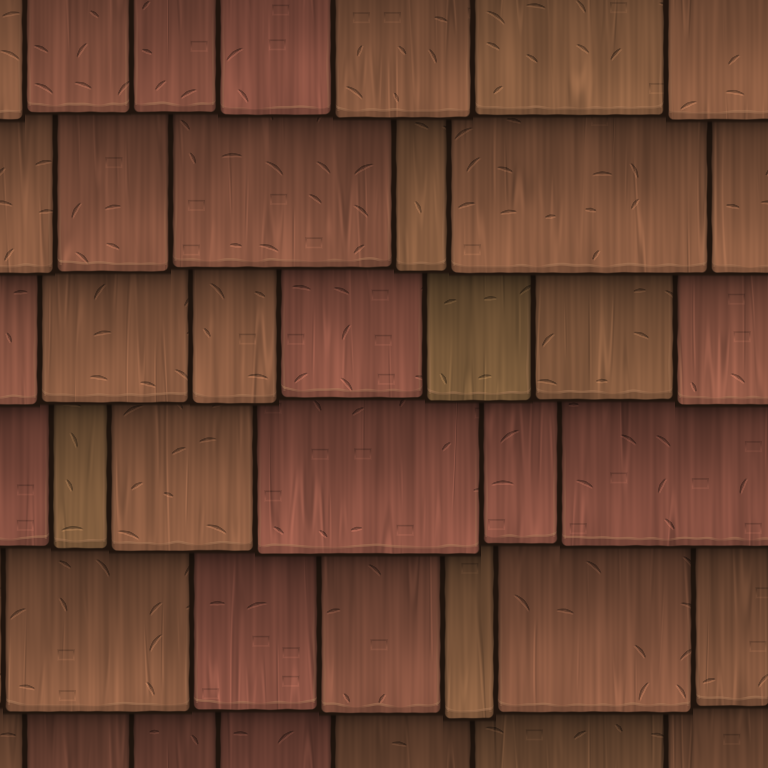
Reproduce this texture procedurally as a WebGL 1 fragment shader.

```glsl
precision highp float;
uniform vec2 u_resolution;

#define ROWS 5.0
#define EDGE_JITTER 0.84
#define BOTTOM_JITTER 0.020
#define GAP 0.0032
#define CORNER 0.007
#define NICK_CELL 0.055
#define NICK_CHANCE 0.5
#define BROWN vec3(0.465, 0.308, 0.220)
#define RED vec3(0.475, 0.282, 0.228)
#define OLIVE vec3(0.435, 0.322, 0.208)
#define GAP_COLOR vec3(0.125, 0.080, 0.052)
#define RIM_COLOR vec3(0.660, 0.475, 0.345)

const float TAU = 6.28318;

float hash(vec2 p) {
  return fract(sin(dot(p, vec2(127.1, 311.7))) * 43758.5);
}

float cornerSlope(vec2 cell, vec2 offset) {
  float angle = TAU * hash(cell);
  return dot(vec2(cos(angle), sin(angle)), offset);
}

float gradientNoise(vec2 p) {
  vec2 c = floor(p), f = p - c, e = vec2(1.0, 0.0);
  vec2 s = f * f * f * (f * (f * 6.0 - 15.0) + 10.0);
  return mix(mix(cornerSlope(c, f), cornerSlope(c + e, f - e), s.x),
             mix(cornerSlope(c + e.yx, f - e.yx), cornerSlope(c + 1.0, f - 1.0), s.x), s.y);
}

// Uneven row heights that still wrap around the canvas
float rowBase(float k) {
  return 0.068 + k / ROWS + 0.019 * cos(TAU * (k - 1.0) / ROWS);
}

// Side joint of a shingle, in units of the mean shingle width
float joint(float i, float row, float count) {
  return i + EDGE_JITTER * (hash(vec2(mod(i, count), row * 3.7 + 1.3)) - 0.5);
}

// Scattered slits and small square dents: negative is cut, positive is lit
float nicks(vec2 q, float seed, float soft) {
  vec2 cell = floor(q / NICK_CELL), id = cell + seed;
  float pick = hash(id);
  vec2 p = q - (cell + 0.5) * NICK_CELL;
  p -= 0.02 * (vec2(hash(id + 3.1), hash(id + 7.7)) - 0.5);
  if (pick > 0.86) {
    vec2 b = abs(p) - vec2(0.010, 0.006);
    float outline = 1.0 - smoothstep(0.0, 0.0008 + soft, abs(max(b.x, b.y)));
    return -0.6 * outline * clamp(p.y / 0.006, -0.6, 1.0);
  }
  float angle = 2.4 * (hash(id + 5.3) - 0.5);
  float c = cos(angle), s = sin(angle);
  p = vec2(c * p.x + s * p.y, c * p.y - s * p.x);
  p.y += 12.0 * p.x * p.x;
  float reach = mix(0.007, 0.016, hash(id + 9.1));
  float taper = clamp(1.0 - abs(p.x) / reach, 0.0, 1.0);
  float width = 0.0014 * taper;
  float cut = 1.0 - smoothstep(width, width + soft, abs(p.y));
  float lit = 1.0 - smoothstep(width, width + soft, abs(p.y + 0.0022));
  return step(pick, NICK_CHANCE) * smoothstep(0.0, 0.3, taper) * (0.6 * lit - cut);
}

// Thin vertical fibre lines that fade in and out
float fibres(vec2 q) {
  float n = gradientNoise(q * vec2(48.0, 2.6));
  float fade = smoothstep(-0.1, 0.35, gradientNoise(q * vec2(25.0, 9.0) + 31.0));
  float lit = 1.0 - smoothstep(0.0, 0.08, abs(n));
  float cut = 1.0 - smoothstep(0.0, 0.08, abs(n - 0.11));
  return fade * (lit - 0.8 * cut);
}

// q is measured from the lower left corner, side from the nearest joint
vec3 woodColor(vec2 q, float side, float seed, float soft) {
  float hue = hash(vec2(seed, 4.2));
  vec3 col = mix(RED, BROWN, smoothstep(0.16, 0.42, hue));
  col = mix(col, OLIVE, smoothstep(0.66, 0.92, hue));
  col *= mix(0.95, 1.06, hash(vec2(seed, 8.6)));
  col *= mix(1.15, 0.76, smoothstep(0.0, 0.21, q.y));

  vec2 g = q + seed;
  float grain = 0.14 * gradientNoise(g * vec2(62.0, 3.0))
              + 0.13 * gradientNoise(g * vec2(190.0, 6.0))
              + 0.08 * gradientNoise(g * 13.0);
  col *= 1.0 + grain + 0.13 * fibres(g) + 0.30 * nicks(q, seed, soft);

  // Worn bevel on the lower edge and a faint one up the sides
  float wear = gradientNoise(g * vec2(34.0, 20.0));
  float lip = q.y - 0.0085 - 0.005 * wear - 0.00002 / max(side, 0.003);
  col *= 1.0 - 0.16 * (1.0 - smoothstep(-soft, soft, lip));
  float rim = 1.0 - smoothstep(0.0008, 0.0012 + soft, abs(lip));
  float sideRim = 1.0 - smoothstep(0.0006, 0.001 + soft, abs(side - 0.0065 - 0.002 * wear));
  sideRim *= step(0.008, q.y) * (1.0 - smoothstep(0.02, 0.19, q.y));
  col = mix(col, RIM_COLOR, 0.48 * rim * smoothstep(-0.5, 0.3, wear) + 0.28 * sideRim);
  return col * mix(0.72, 1.0, smoothstep(0.002, 0.009, side));
}

void main() {
  vec2 uv = gl_FragCoord.xy / u_resolution;
  float px = 1.0 / u_resolution.y;
  float soft = max(px, 0.0010);
  vec3 col = GAP_COLOR;

  // Lay the rows from the bottom up, each overlapping the one below
  for (int k = -1; k <= 5; k++) {
    float row = mod(float(k) + ROWS, ROWS);
    float count = 6.0 - mod(row, 2.0);
    float u = uv.x * count - 0.3 * hash(vec2(row, 2.9));
    float i = floor(u);
    if (u < joint(i, row, count)) i -= 1.0;
    else if (u > joint(i + 1.0, row, count)) i += 1.0;
    float left = (u - joint(i, row, count)) / count;
    float right = (joint(i + 1.0, row, count) - u) / count;
    float side = min(left, right);
    float seed = 1.0 + 60.0 * hash(vec2(mod(i, count) + 0.5, row + 11.0));
    float h = uv.y - rowBase(float(k)) - BOTTOM_JITTER * (hash(vec2(seed, 1.7)) - 0.5);
    if (h < -0.1 || h > 0.3) continue;

    // Cast shadow, then the dark outline and joints
    col *= 1.0 - 0.55 * exp(min(h, 0.0) / 0.015);
    col = mix(col, GAP_COLOR, smoothstep(-0.0045 - px, -0.0025 + px, h));

    vec2 q = vec2(left, h);
    float wobble = 0.0012 * gradientNoise((q + seed) * 45.0);
    vec2 inset = CORNER - vec2(side - GAP, h) - wobble;
    float d = length(max(inset, 0.0)) + min(max(inset.x, inset.y), 0.0) - CORNER;
    float cover = 1.0 - smoothstep(-px, px, d);
    if (cover > 0.0) col = mix(col, woodColor(q, side, seed, soft), cover);
  }
  gl_FragColor = vec4(col, 1.0);
}
```
